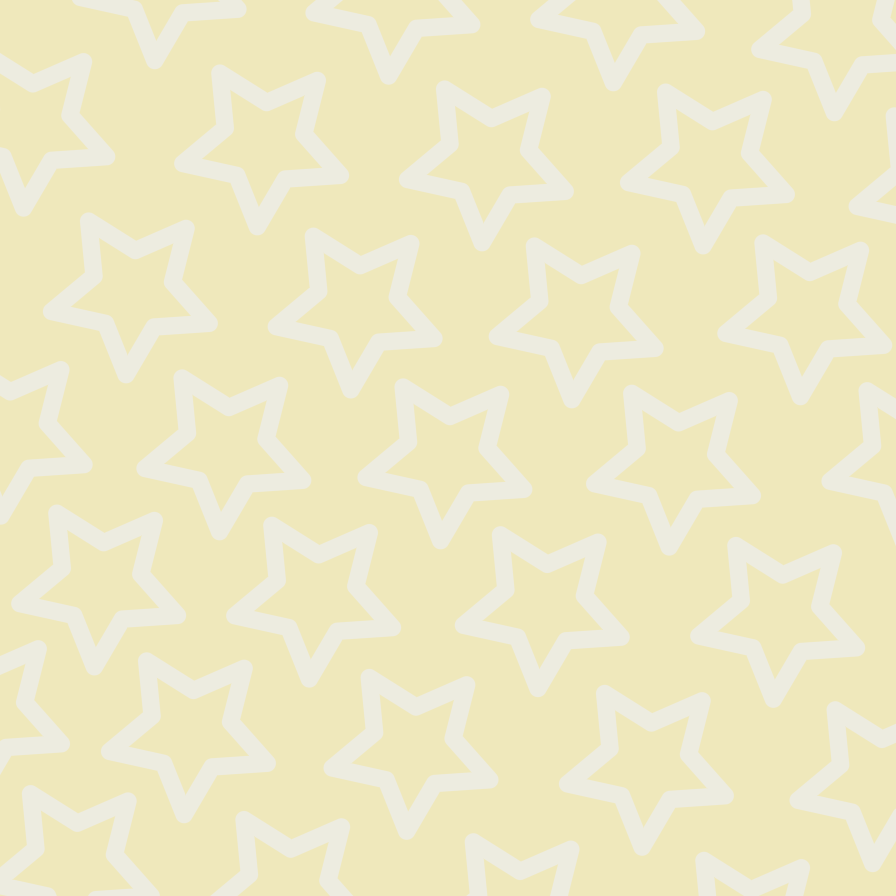
A three.js fragment shader for this pattern:

```glsl
// Pale outlined five-pointed stars on a slanted, slightly uneven lattice over cream.
varying vec2 vUv;

const vec3 CREAM = vec3(0.938, 0.910, 0.735);
const vec3 OUTLINE = vec3(0.930, 0.925, 0.880);

// Star shape
const float TIP_RADIUS = 0.0927;
const float NOTCH_RADIUS = 0.0462;
const float HALF_LINE = 0.0097;
const float TILT = 0.075;

// Lattice
const int COLUMNS = 7;
const int ROWS = 7;
const vec2 FIRST_STAR = vec2(0.1797, 1.0169);
const vec2 COLUMN_STEP = vec2(0.2546, -0.0150);
const vec2 ROW_STEP = vec2(-0.1465, -0.1602);

// Unevenness of the lattice
const float SWAY = 0.0065;
const float SWAY_PERIOD = 4.6;
const float BOB = 0.0091;
const float BOB_PERIOD = 9.5;
const float BOB_CENTER = 4.0;
const vec2 CORNER_DRIFT = vec2(0.0169, 0.0111);
const float DRIFT_START = 1.6;
const float RIDGE_LIFT = 0.0156;
const float RIDGE_DIAGONAL = -2.0;

const float TAU = 6.2831853;
const float SECTOR = TAU / 5.0;

float segmentDistance(vec2 p, vec2 a, vec2 b) {
  vec2 ab = b - a;
  float t = clamp(dot(p - a, ab) / dot(ab, ab), 0.0, 1.0);
  return length(p - a - ab * t);
}

// Distance to the outline of a star with one tip pointing down
float starOutline(vec2 p) {
  float angle = atan(p.x, -p.y) + TILT;
  angle = abs(mod(angle + 0.5 * SECTOR, SECTOR) - 0.5 * SECTOR);
  vec2 folded = length(p) * vec2(cos(angle), sin(angle));
  vec2 tip = vec2(TIP_RADIUS, 0.0);
  vec2 notch = NOTCH_RADIUS * vec2(cos(0.5 * SECTOR), sin(0.5 * SECTOR));
  return segmentDistance(folded, tip, notch);
}

// Lattice point shifted by gentle waves and diagonal bends
vec2 starCenter(float column, float row) {
  float diagonal = row - column;
  float ridge = diagonal - RIDGE_DIAGONAL;
  vec2 center = FIRST_STAR + column * COLUMN_STEP + row * ROW_STEP;
  center.x += SWAY * sin(TAU * column / SWAY_PERIOD);
  center.y -= BOB * cos(TAU * (column + row - BOB_CENTER) / BOB_PERIOD);
  center.y += RIDGE_LIFT * exp(-2.0 * ridge * ridge);
  return center + CORNER_DRIFT * max(diagonal - DRIFT_START, 0.0);
}

void main() {
  float nearest = 1.0;
  for (int row = 0; row < ROWS; row++) {
    for (int column = 0; column < COLUMNS; column++) {
      vec2 center = starCenter(float(column), float(row));
      nearest = min(nearest, starOutline(vUv - center));
    }
  }

  float pixel = fwidth(vUv.x);
  float ink = 1.0 - smoothstep(-0.7 * pixel, 0.7 * pixel, nearest - HALF_LINE);
  gl_FragColor = vec4(mix(CREAM, OUTLINE, ink), 1.0);
}
```
